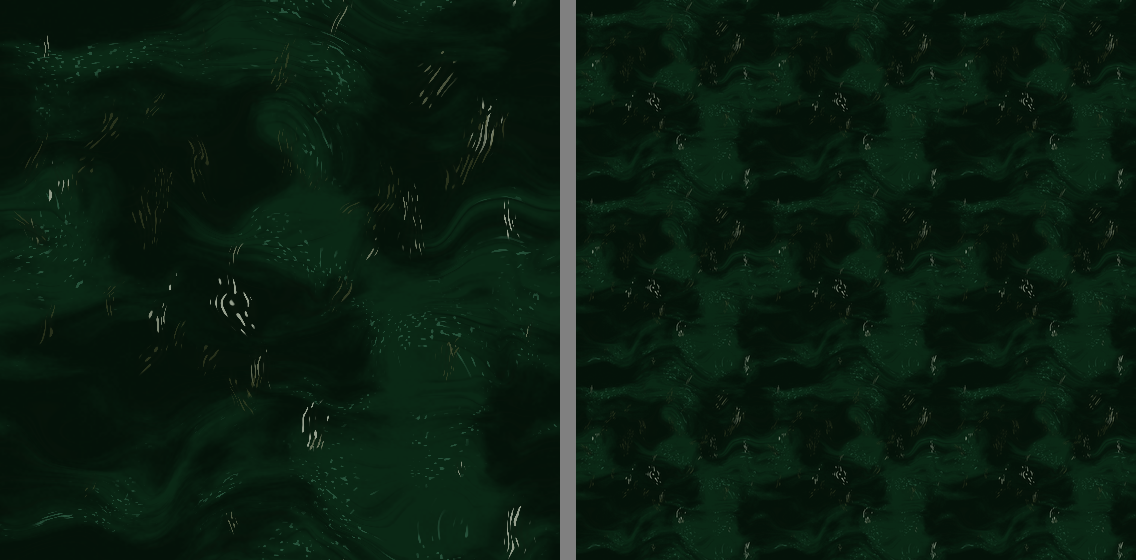
Left: one tile. Right: repeated 3 by 3.
Write a Shadertoy shader that draws this texture.

```glsl
// Dark green polished stone: ragged cloudy patches bent by a wrapping warp,
// fine flow lines that follow the bends, tiny teal specks in the green,
// and scattered bundles of pale and golden dashes. Tiles in both directions.

const vec3 DEEP_GREEN = vec3(0.016, 0.070, 0.034);
const vec3 RICH_GREEN = vec3(0.041, 0.158, 0.084);
const vec3 SMOKE      = vec3(0.070, 0.105, 0.060);
const vec3 TEAL_GLINT = vec3(0.20, 0.40, 0.30);
const vec3 PALE_GLINT = vec3(0.62, 0.66, 0.59);
const vec3 GOLD_GLINT = vec3(0.38, 0.39, 0.22);
const float TAU = 6.2831853;
const int BUNDLES = 54;

float hash(vec2 p) {
    return fract(sin(dot(p, vec2(127.1, 311.7))) * 43758.5453);
}

// Whole lattice index inside one period, safe against rounding.
vec2 wrapCell(vec2 cell, vec2 period) {
    return floor(mod(cell + 0.5, period));
}

// Value noise whose lattice wraps after "period" cells.
float noise(vec2 p, vec2 period, float seed) {
    vec2 i = floor(p), f = p - i;
    f = f * f * f * (f * (f * 6.0 - 15.0) + 10.0);
    vec2 a = wrapCell(i, period) + seed;
    vec2 b = wrapCell(i + 1.0, period) + seed;
    return mix(mix(hash(a), hash(vec2(b.x, a.y)), f.x),
               mix(hash(vec2(a.x, b.y)), hash(b), f.x), f.y);
}

float fbm(vec2 uv, vec2 cells, float seed, int octaves) {
    float sum = 0.0, total = 0.0, weight = 0.5;
    for (int k = 0; k < octaves; k++) {
        sum += weight * noise(uv * cells, cells, seed + float(k) * 5.0);
        total += weight;
        weight *= 0.55;
        cells *= 2.0;
    }
    return sum / total;
}

// Pushes the plane around by a wrapping noise field.
vec2 warp(vec2 uv, vec2 cells, float amount, float seed) {
    vec2 push = vec2(fbm(uv, cells, seed, 2), fbm(uv, cells, seed + 31.0, 2));
    return uv + amount * (push - 0.5);
}

// Thin ridges stretched along x: 1 on a line, 0 away from it.
float flowLines(vec2 uv, vec2 cells, float seed) {
    float n = noise(uv * cells, cells, seed);
    return 1.0 - smoothstep(0.0, 0.15, abs(n - 0.5));
}

// One bundle of parallel broken dashes; x = glint, y = faint strands.
vec2 bundle(vec2 p, vec2 size, float angle, float seed) {
    float c = cos(angle), s = sin(angle);
    vec2 local = vec2(c * p.x + s * p.y, c * p.y - s * p.x);
    float fade = 1.0 - smoothstep(0.15, 1.0, length(local / size));
    if (fade <= 0.0) return vec2(0.0);
    float drift = noise(local * vec2(30.0, 50.0), vec2(997.0), seed);
    float strand = 0.5 + 0.5 * sin(TAU * (local.y * 105.0 + 1.6 * drift));
    float grain = noise(local * vec2(75.0, 150.0), vec2(997.0), seed + 9.0);
    float level = strand * 0.45 + grain * 0.55 + 0.16 * fade;
    return vec2(smoothstep(0.82, 0.92, level) * smoothstep(0.0, 0.3, fade),
                fade * (0.25 + 0.75 * strand));
}

void mainImage(out vec4 fragColor, in vec2 fragCoord) {
    vec2 uv = fragCoord / iResolution.xy;
    vec2 bent = warp(uv, vec2(4.0, 5.0), 0.24, 2.0);
    vec2 flow = warp(bent, vec2(9.0, 10.0), 0.08, 11.0);

    // Cloudy patches, wider than tall, with ragged edges.
    float patches = fbm(mix(bent, flow, 0.7), vec2(4.0, 8.0), 23.0, 6);
    float tone = smoothstep(0.32, 0.67, patches);

    // Flow lines: dark folds and soft light and dark strands.
    float lineArea = smoothstep(0.25, 0.6, fbm(uv, vec2(6.0), 41.0, 2));
    float fine = flowLines(flow, vec2(6.0, 80.0), 53.0);
    float broad = flowLines(flow, vec2(5.0, 30.0), 61.0);
    float strand = noise(flow * vec2(7.0, 110.0), vec2(7.0, 110.0), 64.0) - 0.5;
    tone += lineArea * (0.34 * strand - 0.20 * fine - 0.20 * broad) * (0.25 + tone);
    tone += 0.12 * (noise(uv * 190.0, vec2(190.0), 67.0) - 0.5);
    vec3 color = mix(DEEP_GREEN, RICH_GREEN, clamp(tone, 0.0, 1.0));

    // Smoky strands inside the dark patches.
    float smoke = lineArea * fine * (1.0 - smoothstep(0.1, 0.4, tone));
    color = mix(color, SMOKE, 0.16 * smoke);

    // Tiny teal specks gathered in the green patches.
    float speckArea = smoothstep(0.42, 0.68, fbm(uv, vec2(10.0), 71.0, 3));
    float speck = noise(bent * vec2(170.0, 210.0), vec2(170.0, 210.0), 83.0);
    float speckGlow = smoothstep(0.84, 0.95, speck + 0.06 * speckArea);
    color = mix(color, TEAL_GLINT, 0.7 * speckGlow * speckArea * smoothstep(0.25, 0.6, tone));

    // Scattered bundles, mostly steep, a few bright and many dim.
    vec2 curved = warp(uv, vec2(9.0), 0.07, 91.0);
    for (int k = 0; k < BUNDLES; k++) {
        float id = float(k);
        vec2 center = mix(vec2(0.04), vec2(0.96), vec2(hash(vec2(id, 1.7)), hash(vec2(id, 5.9))));
        vec2 offset = curved - center;
        offset -= round(offset);
        float sizeRoll = hash(vec2(id, 9.3));
        float angle = mix(0.8, 2.0, hash(vec2(id, 13.1)));
        vec2 size = mix(vec2(0.030, 0.016), vec2(0.085, 0.040), sizeRoll * sizeRoll);
        vec2 light = bundle(offset, size, angle, 100.0 + id * 3.0);
        float bright = smoothstep(0.5, 0.95, hash(vec2(id, 17.9)));
        vec3 glintColor = mix(GOLD_GLINT, PALE_GLINT, bright);
        color = mix(color, SMOKE, 0.30 * light.y);
        color = mix(color, glintColor, light.x * mix(0.35, 0.95, bright));
    }

    fragColor = vec4(color, 1.0);
}
```
